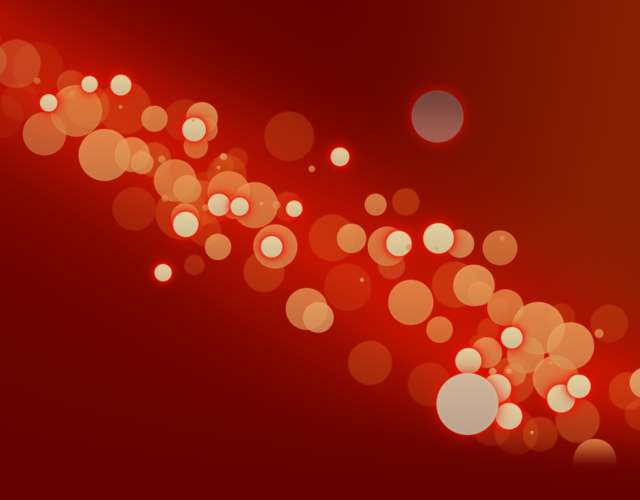
Give the GLSL for this background, as a Shadertoy shader.

```glsl
// Warm bokeh: soft translucent discs strewn along a glowing red diagonal band.
// The backdrop is a few smooth gradients; every layer of discs is scattered by
// hashing an index, spread around the band and blended over the backdrop.

#define BAND_START 0.87      // height of the band at the left edge
#define BAND_SLOPE -0.55
#define SOFT_COUNT 44
#define PEACH_COUNT 42
#define CREAM_COUNT 21
#define SPECK_COUNT 24
#define CLUMPING 0.06        // how strongly discs gather into two groups
#define FLOOR_FADE vec2(0.06, 0.13)

const vec3 DARK_RED   = vec3(0.395, 0.008, 0.0);
const vec3 GLOW_RED   = vec3(0.77, 0.08, 0.005);
const vec3 HALO_RED   = vec3(0.92, 0.06, 0.0);
const vec3 RUST_BROWN = vec3(0.52, 0.12, 0.005);
const vec3 ORANGE     = vec3(0.87, 0.39, 0.12);
const vec3 PEACH      = vec3(0.90, 0.62, 0.36);
const vec3 CREAM      = vec3(0.88, 0.80, 0.62);
const vec3 PALE_GREY  = vec3(0.80, 0.69, 0.59);
const vec3 DUSKY_ROSE = vec3(0.60, 0.36, 0.31);

struct Layer {
    int count;
    float seed, spread, minRadius, maxRadius, opacity, halo;
    vec3 tint;
};

vec3 hash3(float n) {
    vec3 q = fract(vec3(n) * vec3(0.1031, 0.1030, 0.0973));
    q += dot(q, q.yzx + 33.33);
    return fract((q.xxy + q.yzz) * q.zyx);
}

vec2 gradientAt(vec2 cell) {
    float angle = 6.2832 * hash3(cell.x * 17.3 + cell.y * 61.7 + 5.0).x;
    return vec2(cos(angle), sin(angle));
}

float gradientNoise(vec2 p) {
    vec2 i = floor(p), f = fract(p);
    vec2 u = f * f * (3.0 - 2.0 * f), e = vec2(1.0, 0.0);
    float low  = mix(dot(gradientAt(i), f), dot(gradientAt(i + e), f - e), u.x);
    float high = mix(dot(gradientAt(i + e.yx), f - e.yx),
                     dot(gradientAt(i + e.xx), f - e.xx), u.x);
    return mix(low, high, u.y);
}

float bandHeight(float x) { return BAND_START + BAND_SLOPE * x; }

// Dark red field, rusty right side, and a streaky red glow along the band
vec3 backdrop(vec2 p) {
    float offset = (p.y - bandHeight(p.x)) * 0.876;
    float along = p.x * 0.876 - p.y * 0.48;
    float core = offset / (offset > 0.0 ? 0.165 : 0.19);
    float tail = offset / (offset > 0.0 ? 0.20 : 0.38);
    float glow = 0.72 * exp(-core * core) + 0.28 * exp(-tail * tail);
    glow *= 1.0 + 0.2 * gradientNoise(vec2(along * 2.5, offset * 11.0));
    glow *= smoothstep(0.02, 0.24, p.y) * mix(0.72, 1.0, smoothstep(0.0, 0.5, p.x + p.y - 0.6));
    float rust = smoothstep(0.6, 1.28, p.x + 0.15 * (0.7 - p.y)) * smoothstep(0.0, 0.22, offset);
    vec3 color = mix(DARK_RED, RUST_BROWN, rust);
    return mix(color, GLOW_RED, clamp(glow, 0.0, 1.0));
}

// One disc: optional red halo, then a lightly shaded face with a faint rim
vec3 blendDisc(vec3 color, vec2 p, vec2 center, float radius,
               vec3 tint, float opacity, float halo, float blur) {
    vec2 q = p - center;
    float dist = length(q) - radius;
    float ring = halo * exp(-max(dist, 0.0) / (0.005 + 0.1 * radius));
    float face = smoothstep(blur, -blur, dist);
    float rim = smoothstep(-0.12 * radius, 0.0, dist);
    float shade = 0.97 + 0.05 * q.y / radius + 0.04 * rim;
    float fade = smoothstep(FLOOR_FADE.x, FLOOR_FADE.y, p.y);
    color = mix(color, HALO_RED, ring * fade);
    return mix(color, tint * shade, face * opacity * fade);
}

// Scatter a layer evenly along the band, then warp it into clumps
vec3 blendLayer(vec3 color, vec2 p, Layer layer, float blur) {
    for (int i = 0; i < layer.count; i++) {
        float id = float(i) + layer.seed;
        vec3 place = hash3(id), look = hash3(id + 311.7);
        float x = (float(i) + place.x) / float(layer.count) * 1.32 - 0.01;
        x += CLUMPING * sin(10.5 * (x - 0.7));
        float spread = layer.spread * mix(0.65, 1.25, clamp(x, 0.0, 1.0));
        vec2 center = vec2(x, bandHeight(x) + spread * (place.y + place.z - 1.0));
        float radius = mix(layer.minRadius, layer.maxRadius, pow(look.x, 1.4));
        float variety = 1.0 - layer.opacity;
        float opacity = layer.opacity * mix(1.0 - variety, 1.0, look.y)
                      * mix(0.35, 1.0, smoothstep(0.0, 0.16, x + layer.halo));
        vec3 tint = mix(layer.tint, ORANGE, 0.4 * look.z * look.z * (1.0 - layer.halo));
        tint = mix(tint, CREAM, 0.3 * layer.opacity * step(0.8, look.y));
        color = blendDisc(color, p, center, radius, tint, opacity, layer.halo, blur);
    }
    return color;
}

void mainImage(out vec4 fragColor, in vec2 fragCoord) {
    vec2 p = fragCoord / iResolution.y;
    float blur = 1.0 / iResolution.y;
    vec3 color = backdrop(p);

    // Back to front: soft orange, peach, cream, the two large discs, specks
    color = blendLayer(color, p, Layer(SOFT_COUNT, 20.0, 0.25, 0.018, 0.054, 0.48, 0.0, ORANGE), blur * 1.5);
    color = blendLayer(color, p, Layer(PEACH_COUNT, 140.0, 0.21, 0.022, 0.054, 0.86, 0.0, PEACH), blur);
    color = blendLayer(color, p, Layer(CREAM_COUNT, 260.0, 0.29, 0.016, 0.031, 1.0, 0.85, CREAM), blur);
    color = blendDisc(color, p, vec2(0.935, 0.192), 0.062, PALE_GREY, 1.0, 0.5, blur);
    float dusk = mix(0.75, 1.1, smoothstep(0.82, 0.72, p.y));
    color = blendDisc(color, p, vec2(0.875, 0.767), 0.052, DUSKY_ROSE * dusk, 0.97, 0.4, blur);
    color = blendLayer(color, p, Layer(SPECK_COUNT, 390.0, 0.22, 0.003, 0.009, 0.8, 0.0, PEACH), blur);

    fragColor = vec4(color, 1.0);
}
```
